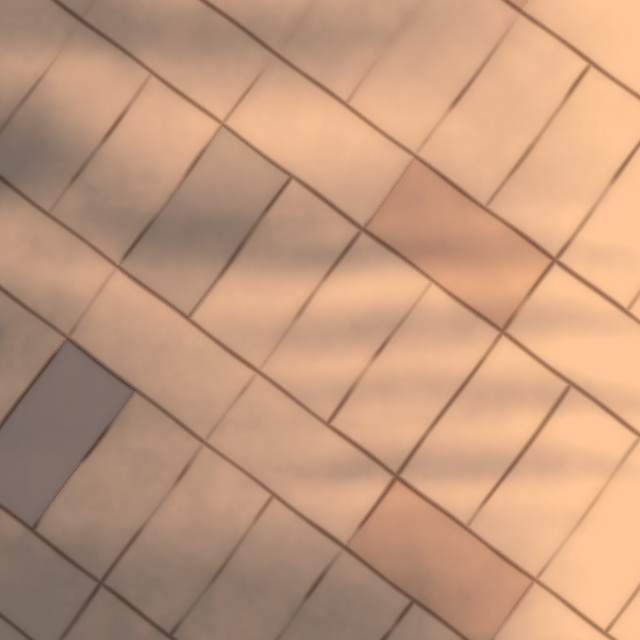
Reproduce this texture procedurally as a WebGL 2 fragment shader.

```glsl
#version 300 es
precision highp float;
// Slanted brick paving in low sun: courses of upright bricks alternate with
// courses of bricks laid lengthwise, on a skewed grid. Layered sines give the
// soft shadow streaks; smooth cellular noise mottles the clay and the joints.
uniform vec2 u_resolution;
out vec4 fragColor;

float hash(vec2 p) {
  vec3 q = fract(vec3(p.xyx) * 0.1031);
  q += dot(q, q.yzx + 33.33);
  return fract((q.x + q.y) * q.z);
}

// Cellular noise whose cell values blend by distance to each feature point.
float cellular(vec2 p) {
  vec2 cell = floor(p);
  float sum = 0.0, weight = 0.0;
  for (int j = -1; j <= 1; j++)
    for (int i = -1; i <= 1; i++) {
      vec2 c = cell + vec2(i, j);
      vec2 d = c + 0.2 + 0.6 * vec2(hash(c), hash(c + 57.0)) - p;
      float w = exp(-5.0 * dot(d, d));
      sum += w * hash(c + 113.0);
      weight += w;
    }
  return sum / weight;
}

// Brightness of the sunlight: a warm right side crossed by level streaks.
float sunlight(vec2 p) {
  float blot = cellular(p * vec2(2.6, 12.0) + 3.0) - 0.5;
  float y = p.y + 0.008 * sin(9.0 * p.x + 1.0) + 0.004 * sin(23.0 * p.x) + 0.015 * blot;
  float light = 0.36 + 0.46 * p.x + 0.25 * smoothstep(0.72, 1.0, p.x);
  light -= 0.2 * smoothstep(0.1, 0.5, p.y - p.x);
  light -= 0.24 * smoothstep(0.78, 0.96, p.y) * smoothstep(0.9, 0.65, p.x);
  light -= 0.2 * smoothstep(0.28, 0.0, p.x) * exp(-45.0 * (y - 0.13) * (y - 0.13));
  float bend = 0.09 * smoothstep(0.32, 0.0, p.x);
  float broad = smoothstep(0.9, 0.4, p.x) * smoothstep(0.56, 0.42, p.y);
  float narrow = smoothstep(0.28, 0.6, p.x) * smoothstep(0.3, 0.4, p.y) * smoothstep(0.84, 0.74, p.y);
  light -= 0.23 * broad * cos(21.4 * (y + bend - 0.345));
  light -= 0.16 * narrow * cos(56.6 * (y - 0.397));
  return light + 0.2 * blot;
}

vec3 clay(float light) {
  vec3 shade = vec3(0.48, 0.42, 0.38);
  vec3 middle = vec3(0.79, 0.62, 0.515);
  vec3 sunny = vec3(1.0, 0.78, 0.60);
  vec3 low = mix(shade, middle, clamp(light * 2.0, 0.0, 1.0));
  return mix(low, sunny, clamp(light * 2.0 - 1.0, 0.0, 1.0));
}

// Soft-edged groove, darkest at its middle.
float groove(float gap, float width) {
  return exp(-gap * gap / (width * width));
}

void main() {
  vec2 p = gl_FragCoord.xy / u_resolution;
  p.y = 1.0 - p.y;

  // Skewed axes, along and across the courses, which fan out very slightly.
  float along = p.x + 0.735 * p.y - 0.491 + 0.0015 * sin(41.0 * p.y + 17.0 * p.x);
  float slope = 0.745 + 0.025 * (p.y - 0.75 * p.x);
  float across = p.y - slope * p.x + 0.064 + 0.001 * sin(37.0 * p.x + 8.0 * p.y);

  // Each pair of courses holds one wide and one narrow course.
  float pair = floor(across / 0.513);
  float depth = across - pair * 0.513;
  bool upright = depth < 0.342;
  float pitch = upright ? 0.1688 : 0.3376;
  float column = floor(along / pitch);
  float place = along / pitch - column;
  float courseGap = min(abs(depth - 0.342), min(depth, 0.513 - depth)) / 1.25;
  float crossGap = min(place, 1.0 - place) * pitch / 1.24;
  vec2 brick = vec2(column, pair * 2.0 + (upright ? 0.0 : 1.0));

  // Clay with tone per brick, broad mottling and fine grain.
  float mottle = cellular(p * 24.0) - 0.5;
  float grain = cellular(p * 80.0) - 0.5;
  float tone = hash(brick + 41.0) - 0.5;
  vec3 color = clay(sunlight(p) + 0.07 * tone + 0.08 * mottle + 0.04 * grain);

  // One column of ashen bricks, and rosy ones stepping along a diagonal.
  if (upright && column == 0.0)
    color = mix(color, vec3(0.43, 0.39, 0.38), clamp(0.25 + 0.45 * pair, 0.0, 0.7));
  if (!upright && column - pair == 2.0)
    color *= vec3(0.94, 0.89, 0.87);

  // Dark course joints; the cross joints are fainter and partly filled.
  float wear = cellular(p * 15.0 + 20.0);
  float dash = smoothstep(0.1, 0.9, cellular(p * 18.0 + 70.0));
  float courseJoint = groove(courseGap, 0.0038 + 0.001 * wear) * (0.55 + 0.25 * wear);
  float crossJoint = groove(crossGap, 0.004 + 0.001 * wear) * (0.22 + 0.5 * dash);
  crossJoint *= smoothstep(0.03, 0.2, p.y + 0.5 * max(p.x - 0.7, 0.0));
  float soil = groove(min(courseGap, crossGap), 0.012) * 0.08;
  float joint = max(max(courseJoint, crossJoint), soil);
  color = mix(color, color * vec3(0.50, 0.43, 0.40), joint);

  fragColor = vec4(color, 1.0);
}
```
